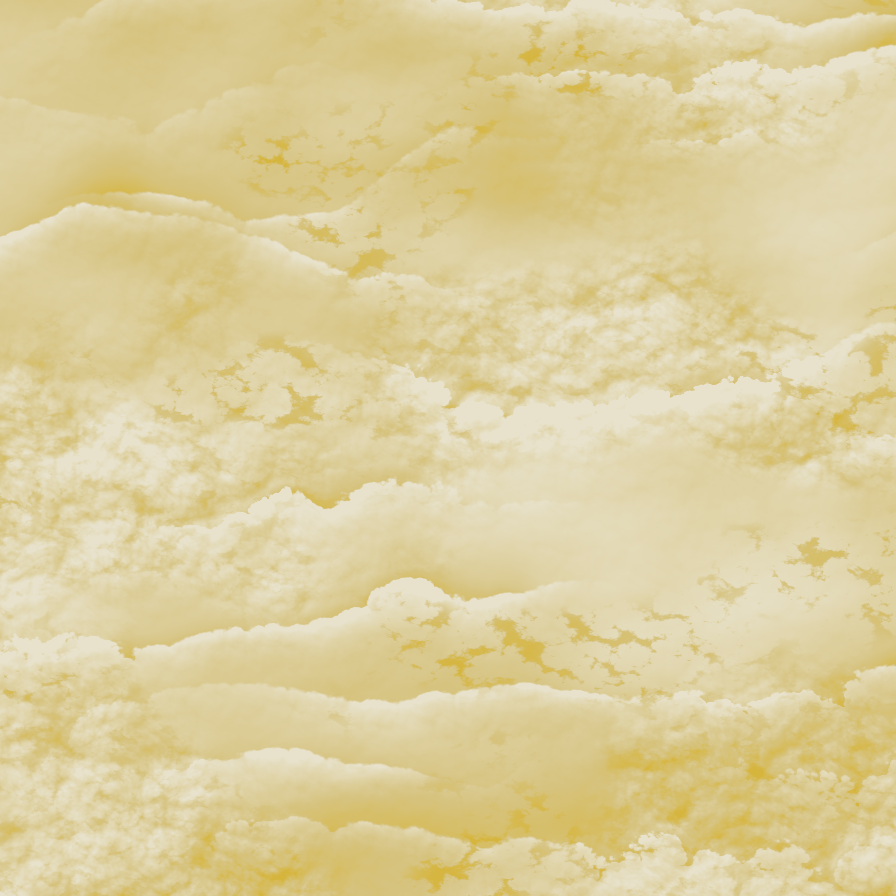
This texture is drawn by a Shadertoy shader. Its source:

```glsl
// Folds of scooped vanilla ice cream, lit from above.
// Wavy ridges are painted from back to front, each with a pale rim and a hollow;
// layered cellular domes give crumbly edges, fluffy clumps and yellow pits.

vec2 hash2(vec2 p) {
    vec3 q = fract(p.xyx * vec3(0.1031, 0.1030, 0.0973));
    q += dot(q, q.yzx + 33.33);
    return fract((q.xx + q.yz) * q.zy);
}

// Rounded cellular domes that meet in sharp creases
float domes(vec2 p) {
    vec2 cell = floor(p), local = fract(p);
    float nearest = 2.0;
    for (int y = -1; y <= 1; y++)
    for (int x = -1; x <= 1; x++) {
        vec2 offset = vec2(x, y);
        vec2 toSeed = offset + hash2(cell + offset) - local;
        nearest = min(nearest, dot(toSeed, toSeed));
    }
    return 1.0 - nearest;
}

// Cauliflower-like height, centred near 0 with a spread near 1
float crumbs(vec2 p) {
    p += 0.004 * sin(p.yx * 41.0 + 2.0 * sin(p * 23.0));
    p = p * vec2(12.0, 14.0) + 40.0;
    float height = 0.0, weight = 0.4;
    for (int i = 0; i < 5; i++) {
        height += weight * domes(p);
        p = mat2(0.8, 0.6, -0.6, 0.8) * p * 2.0 + 57.0;
        weight *= 0.6;
    }
    return (height - 0.74) / 0.085;
}

// Smooth, irregular layered sines
float waves(vec2 p) {
    float sum = 0.0, weight = 0.5;
    for (int i = 0; i < 4; i++) {
        p = mat2(0.8, 0.6, -0.6, 0.8) * p * 1.7 + 1.3;
        sum += weight * sin(p.x + 1.2 * sin(p.y));
        weight *= 0.6;
    }
    return sum;
}

// Tone is the blue level: deep butter yellow up to pale cream
vec3 creamColor(float tone) {
    vec3 butter = vec3(0.84, 0.71, 0.24);
    vec3 custard = vec3(0.84, 0.765, 0.50);
    vec3 milk = vec3(0.90, 0.87, 0.76);
    vec3 shade = mix(butter, custard, clamp((tone - 0.24) / 0.26, 0.0, 1.0));
    return mix(shade, milk, clamp((tone - 0.50) / 0.26, 0.0, 1.15));
}

void mainImage(out vec4 fragColor, in vec2 fragCoord) {
    vec2 p = fragCoord / iResolution.y;

    float lump = crumbs(p);
    float relief = lump - crumbs(p + vec2(-0.004, 0.008));
    float patchy = waves(p * vec2(3.2, 4.6) + 4.0) + 0.6 * (0.55 - p.y);
    float crumbly = smoothstep(-0.15, 0.6, patchy);

    // Ridges from the far top to the near bottom, on a bent plane
    vec2 bent = p + 0.022 * vec2(waves(p * 5.0 + 8.0), waves(p * 4.0 + 2.0));
    float tone = 0.63;
    float rough = crumbly;
    for (int i = 0; i < 12; i++) {
        float id = float(i);
        float crest = 1.08 - 0.095 * id + 0.07 * waves(vec2(bent.x * 3.0, id * 7.3))
                    + 0.025 * abs(sin(bent.x * 8.0 + id * 2.4));
        float depth = crest - bent.y + lump * (0.003 + 0.008 * crumbly);
        float strength = smoothstep(-0.5, 0.3, waves(vec2(p.x * 1.8 + id * 3.1, id * 5.7)));
        float inside = max(depth, 0.0);

        // Shade in the nook behind the crest
        float nook = smoothstep(0.0, 0.9, waves(p * vec2(5.0, 3.0) + id * 2.0));
        tone -= strength * (0.08 + 0.2 * nook) * exp(-max(-depth, 0.0) / 0.026);

        // Pale rim, then a soft hollow below it
        float rim = exp(-inside / 0.032);
        float hollow = inside / 0.06 * exp(1.0 - inside / 0.06);
        float layer = 0.655 + 0.12 * rim - 0.12 * hollow;
        float cover = strength * smoothstep(0.0, 0.005, depth);
        tone = mix(tone, layer, cover);
        rough = mix(rough, max(crumbly, 0.75 * rim), cover);
    }

    // Broad strokes of the scoop and softer swells
    tone += 0.08 * waves(vec2(p.x * 3.0 + p.y, p.y * 9.0 - p.x * 2.0));
    tone += 0.08 * waves(p * vec2(2.0, 3.0) + 21.0);

    // Crumb relief, strong in fluffy clumps and faint on smooth folds
    tone += (0.1 + 0.9 * rough) * (0.05 * relief + 0.036 * lump) + 0.03 * rough;

    // Small yellow pits clustered in scattered patches
    float pitArea = smoothstep(0.15, 0.8, waves(p * vec2(5.0, 8.0) + 11.0));
    float pits = smoothstep(-0.4, -2.1, crumbs(p * vec2(2.2, 2.8) + 3.0));
    tone -= 0.24 * pits * max(pitArea, 0.4 * crumbly);

    // Overall contrast
    tone = 0.635 + 1.2 * (tone - 0.59);
    fragColor = vec4(creamColor(tone), 1.0);
}
```
